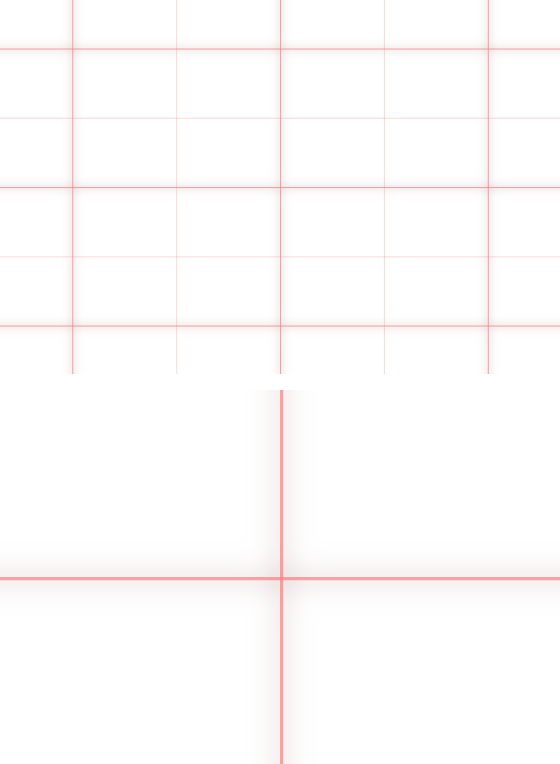
Top: the whole. Bottom: its middle third, enlarged.
This pattern is drawn by a WebGL 1 fragment shader. Its source:

```glsl
precision highp float;
// Ruled grid of thin red lines on white: strong lines with a soft grey-pink
// shadow, and faint lines halfway between them. Each axis is a repeated signed
// distance, drawn with exact pixel coverage; lengths are in canvas heights.

uniform vec2 u_resolution;

const vec2  CELL            = vec2(0.55556, 0.37037);   // spacing of strong lines
const vec2  GRID_OFFSET     = vec2(0.00146, -0.00146);  // crossing, from the centre
const float LINE_WIDTH      = 0.00292;
const float SHADOW_SPREAD   = 0.0115;
const vec3  SHADOW_STRENGTH = vec3(0.032, 0.052, 0.052);
const vec3  PAPER           = vec3(0.999);
const vec3  INK             = vec3(0.985, 0.49, 0.495);
const float MAJOR_OPACITY   = 0.70;
const float MINOR_OPACITY   = 0.28;

// Signed distance on each axis to the nearest line of a repeating set.
vec2 lineDistance(vec2 p, float phase) {
  return (fract(p / CELL + 0.5 - phase) - 0.5) * CELL;
}

// Share of the pixel's width that lies inside the line, per axis.
vec2 lineCoverage(vec2 d, float pixel) {
  vec2 right = min(d + 0.5 * pixel, vec2(0.5 * LINE_WIDTH));
  vec2 left  = max(d - 0.5 * pixel, vec2(-0.5 * LINE_WIDTH));
  return clamp((right - left) / pixel, 0.0, 1.0);
}

// Lays both line directions over the colour, so that crossings deepen.
vec3 drawLines(vec3 color, vec2 coverage, float opacity) {
  color = mix(color, INK, coverage.y * opacity);
  return mix(color, INK, coverage.x * opacity);
}

void main() {
  float pixel = 1.0 / u_resolution.y;
  vec2 p = (gl_FragCoord.xy - 0.5 * u_resolution) * pixel - GRID_OFFSET;

  vec2 major = lineDistance(p, 0.0);
  vec2 minor = lineDistance(p, 0.5);

  // Soft shadow around the strong lines
  vec2 shadow = exp(-0.5 * major * major / (SHADOW_SPREAD * SHADOW_SPREAD));
  vec3 color = PAPER;
  color *= 1.0 - SHADOW_STRENGTH * shadow.x;
  color *= 1.0 - SHADOW_STRENGTH * shadow.y;

  // Faint lines first, strong lines on top
  color = drawLines(color, lineCoverage(minor, pixel), MINOR_OPACITY);
  color = drawLines(color, lineCoverage(major, pixel), MAJOR_OPACITY);

  gl_FragColor = vec4(color, 1.0);
}
```
